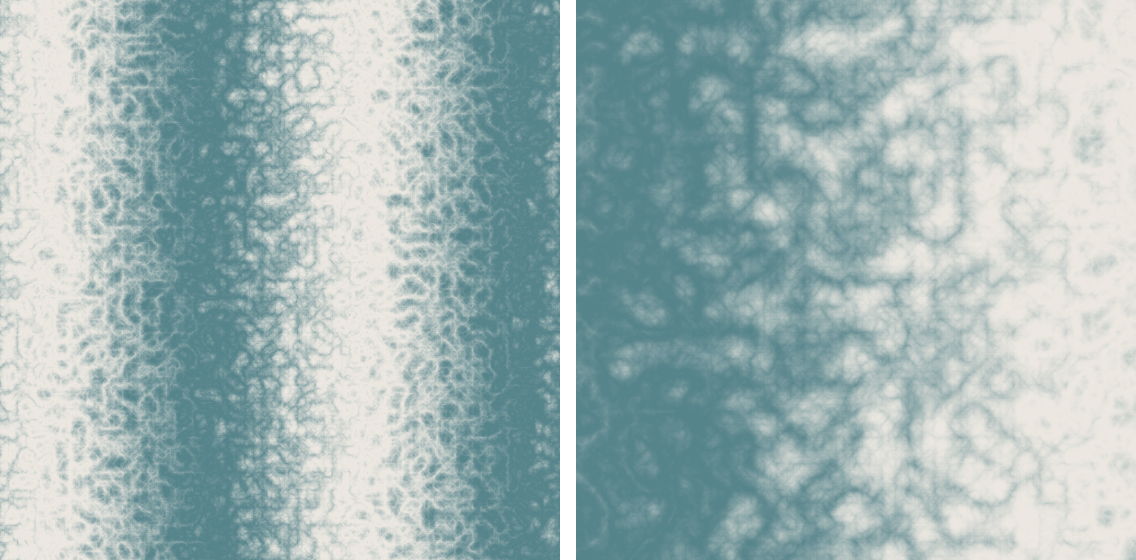
Left, the full canvas; right, a detail of the centre.
Reproduce this pattern procedurally as a WebGL 2 fragment shader.

```glsl
#version 300 es
precision highp float;

#define STRIPE_PERIOD 0.565
#define DARK_CENTRE 0.362
#define BLOB_CELLS 32.0
#define OCTAVES 5
#define OCTAVE_GAIN 0.57
#define WARP 0.39
#define MEAN_FOLD 0.17
#define TEAL vec3(0.338, 0.517, 0.545)
#define CREAM vec3(0.926, 0.909, 0.882)

uniform vec2 u_resolution;
out vec4 fragColor;

const float TAU = 6.2831853;

float hash(vec2 p) {
    return fract(sin(dot(p, vec2(127.1, 311.7))) * 43758.5453);
}

// Dot product of a random unit gradient and the offset from its corner
float cornerSlope(vec2 corner, vec2 offset) {
    float angle = TAU * hash(corner);
    return dot(vec2(cos(angle), sin(angle)), offset);
}

float gradientNoise(vec2 p) {
    vec2 cell = floor(p);
    vec2 f = fract(p);
    vec2 blend = f * f * (3.0 - 2.0 * f);
    vec2 e = vec2(1.0, 0.0);
    float low = mix(cornerSlope(cell, f), cornerSlope(cell + e, f - e), blend.x);
    float high = mix(cornerSlope(cell + e.yx, f - e.yx),
                     cornerSlope(cell + e.xx, f - e.xx), blend.x);
    return mix(low, high, blend.y);
}

// Folded noise: the octaves share lattice corners, so their creases
// meet there in a web of fine stars around separate round blobs
float turbulence(vec2 p, float pixel) {
    float sum = 0.0;
    float amplitude = 1.0;
    float cells = BLOB_CELLS;
    for (int i = 0; i < OCTAVES; i++) {
        // Octaves finer than a pixel fade out
        float detail = 1.0 - smoothstep(0.6, 1.6, cells * pixel);
        float fold = abs(gradientNoise(p * cells));
        sum += amplitude * detail * (fold - MEAN_FOLD);
        amplitude *= OCTAVE_GAIN;
        cells *= 2.0;
    }
    return sum;
}

void main() {
    float pixel = 1.0 / min(u_resolution.x, u_resolution.y);
    vec2 uv = gl_FragCoord.xy * pixel;

    // Vertical sine stripes, their phase pushed by the turbulence
    float phase = (uv.x - DARK_CENTRE) / STRIPE_PERIOD + WARP * turbulence(uv, pixel);
    float dye = 0.5 + 0.5 * cos(TAU * phase);

    fragColor = vec4(mix(CREAM, TEAL, dye), 1.0);
}
```
